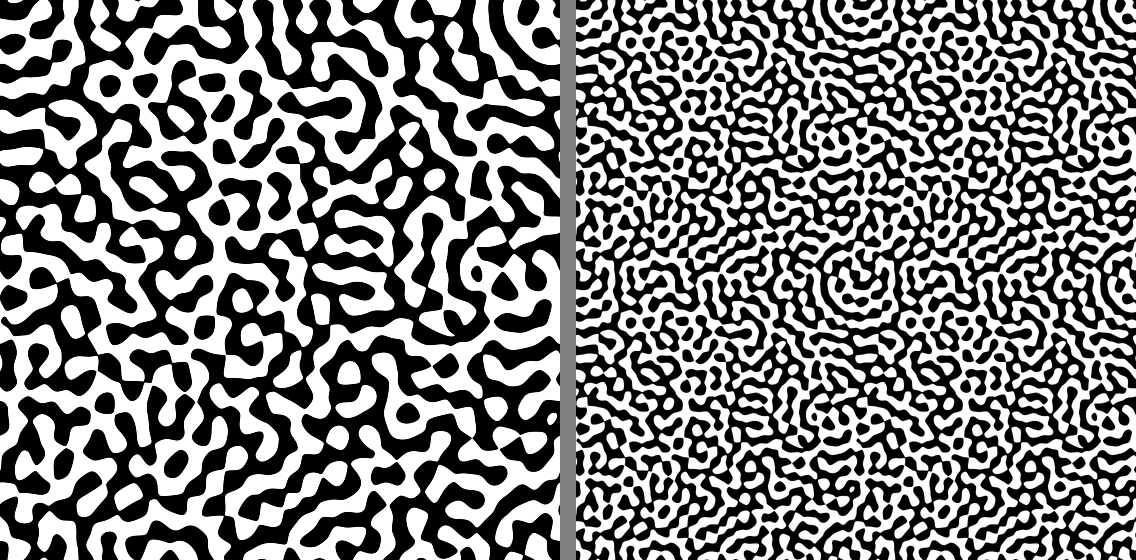
Left: one tile. Right: repeated 2 by 2.
Reproduce this pattern procedurally as a WebGL 1 fragment shader.

```glsl
precision highp float;

uniform vec2 u_resolution;

const vec3 INK = vec3(0.0);
const vec3 PAPER = vec3(1.0);
const int WAVE_COUNT = 120;    // more waves give a less regular maze
const float MIN_CYCLES = 15.0; // coarsest wave, cycles per tile
const float MAX_CYCLES = 23.0; // finest wave, cycles per tile
const float THRESHOLD = 0.0;   // zero splits the area in equal halves
const float SEED = 17.0;
const float EDGE_PIXELS = 1.0; // width of the smoothed edge

const float PI = 3.14159265;
const float TAU = 6.2831853;

// Three random values in 0..1 from one number.
vec3 hash31(float n) {
  vec3 h = fract(vec3(n) * vec3(0.1031, 0.1030, 0.0973));
  h += dot(h, h.yzx + 33.33);
  return fract((h.xxy + h.yzz) * h.zyx);
}

// Band-limited noise: x is the value, yz its gradient.
// Whole-number wave vectors make it wrap on the unit square.
vec3 bandNoise(vec2 p) {
  vec3 sum = vec3(0.0);
  for (int i = 0; i < WAVE_COUNT; i++) {
    vec3 rnd = hash31(float(i) + SEED);
    float angle = PI * (float(i) + rnd.x) / float(WAVE_COUNT);
    float cycles = mix(MIN_CYCLES, MAX_CYCLES, rnd.y);
    vec2 wave = floor(cycles * vec2(cos(angle), sin(angle)) + 0.5);
    float phase = TAU * fract(dot(wave, p) + rnd.z);
    sum += vec3(cos(phase), -TAU * wave * sin(phase));
  }
  return sum / sqrt(float(WAVE_COUNT));
}

void main() {
  vec2 p = gl_FragCoord.xy / u_resolution;
  vec3 noise = bandNoise(p);

  // Approximate distance to the contour, in canvas units.
  float edgeDistance = (noise.x - THRESHOLD) / max(length(noise.yz), 1.0);
  float halfEdge = 0.5 * EDGE_PIXELS / min(u_resolution.x, u_resolution.y);
  float paper = smoothstep(-halfEdge, halfEdge, edgeDistance);

  gl_FragColor = vec4(mix(INK, PAPER, paper), 1.0);
}
```
